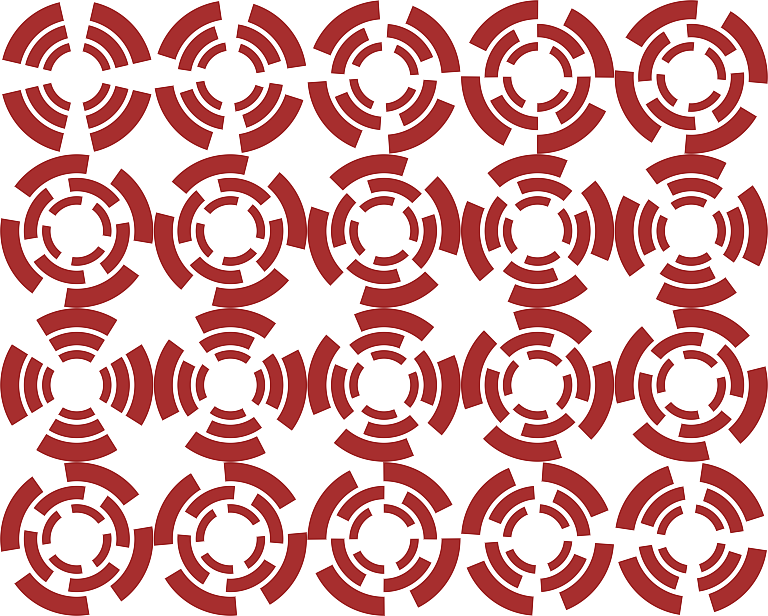
Reproduce this pattern procedurally as a Shadertoy shader.

```glsl
// Five by four grid of discs, each made of three concentric rings cut into four arcs.
// Reading from the top left, every cell advances a quarter turn by one twentieth:
// the outer and inner rings turn clockwise, the middle ring turns the other way.

const float PI = 3.14159265;

// Signed distance to a ring with four evenly spaced gaps; angle runs clockwise from the top.
float brokenRing(vec2 p, float innerRadius, float outerRadius, float gapAngle) {
    float radius = length(p);
    float band = abs(radius - 0.5 * (innerRadius + outerRadius)) - 0.5 * (outerRadius - innerRadius);

    // Fold the angle into the quadrant centred on the nearest gap.
    float angle = atan(p.x, -p.y + 1e-6) - gapAngle;
    float fromGap = abs(mod(angle + PI / 4.0, PI / 2.0) - PI / 4.0);
    float gap = radius * sin(radians(13.0) - fromGap);
    return max(band, gap);
}

void mainImage(out vec4 fragColor, in vec2 fragCoord) {
    // Grid coordinates, counted from the top left corner.
    vec2 uv = fragCoord / iResolution.xy;
    vec2 grid = vec2(uv.x, 1.0 - uv.y) * vec2(5.0, 4.0);
    vec2 cell = floor(grid);
    vec2 p = grid - cell - 0.5;
    float pixel = 4.0 / iResolution.y;

    // Quarter turn spread over the twenty cells.
    float turn = (cell.x + 5.0 * cell.y) / 20.0 * PI / 2.0;

    // Nearest of the three rings.
    float d = brokenRing(p, 0.375, 0.498, turn);
    d = min(d, brokenRing(p, 0.258, 0.345, -turn));
    d = min(d, brokenRing(p, 0.171, 0.226, turn));

    // Brick red fill with a thin darker rim on white.
    float rim = smoothstep(-0.5 * pixel, 0.5 * pixel, d + 0.008);
    vec3 ink = mix(vec3(0.655, 0.18, 0.18), vec3(0.56, 0.05, 0.05), rim);
    float coverage = 1.0 - smoothstep(-0.5 * pixel, 0.5 * pixel, d);
    fragColor = vec4(mix(vec3(1.0), ink, coverage), 1.0);
}
```
